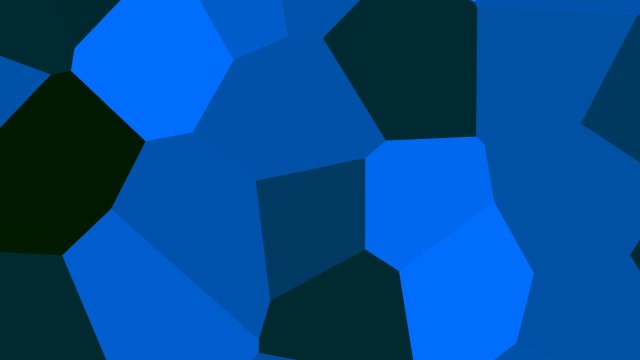
Give the GLSL for this background, as a Shadertoy shader.

```glsl
// Flat angular Voronoi facets shaded from near-black green to vivid blue.

const float ROWS = 2.9;      // cells per canvas height
const float JITTER = 0.96;   // how far sites stray inside their cells
const vec2 SHADOW_CELL = vec2(2.0, 2.0);
const vec3 DARK = vec3(0.0, 0.10, 0.0);
const vec3 BRIGHT = vec3(0.0, 0.43, 1.0);

vec2 hash2(vec2 cell) {
    vec2 k = vec2(dot(cell, vec2(127.1, 311.7)), dot(cell, vec2(269.5, 183.3)));
    return fract(sin(k) * 43758.55);
}

vec2 siteOf(vec2 cell, float jitter) {
    return cell + 0.5 + jitter * (hash2(cell) - 0.5);
}

// Evenly spread rank in 0..1, so every tone keeps its share of the cells
float rankOf(vec2 cell) {
    float index = cell.x + 5.0 * mod(cell.y + 2.0, 3.0);
    return fract(index * 0.618034 + 0.02);
}

// Lowers the rank close to the shaded cell
float shadowAt(vec2 cell, vec2 center, float depth) {
    return depth * max(0.0, 1.0 - distance(cell, center));
}

// Stepped tone levels: 0, 0.19, 0.38, 0.65, 0.80, 0.95
float toneOf(float rank) {
    return 0.19 * step(0.04, rank) + 0.19 * step(0.23, rank)
         + 0.27 * step(0.34, rank) + 0.15 * step(0.71, rank)
         + 0.15 * step(0.79, rank);
}

vec3 facetColor(vec2 cell) {
    float tone = toneOf(rankOf(cell) - shadowAt(cell, SHADOW_CELL, 0.25));
    float variation = 1.0 + 0.09 * (hash2(cell + 17.0).x - 0.5);
    return mix(DARK, BRIGHT, min(tone * variation, 1.0));
}

// Finds the cells that own the nearest and second nearest sites
void nearestCells(vec2 p, float jitter, out vec2 first, out vec2 second) {
    vec2 base = floor(p);
    float d1 = 1e5, d2 = 1e5;
    first = second = base;
    for (int y = -2; y <= 2; y++)
    for (int x = -2; x <= 2; x++) {
        vec2 cell = base + vec2(x, y);
        vec2 offset = siteOf(cell, jitter) - p;
        float d = dot(offset, offset);
        if (d < d1) {
            d2 = d1; second = first;
            d1 = d;  first = cell;
        } else if (d < d2) {
            d2 = d;  second = cell;
        }
    }
}

// Distance from p to the line halfway between two sites
float bisectorDistance(vec2 p, vec2 a, vec2 b) {
    return dot(0.5 * (a + b) - p, normalize(b - a));
}

void mainImage(out vec4 fragColor, in vec2 fragCoord) {
    // Cell rows count downward from the top edge
    vec2 p = fragCoord / iResolution.y * ROWS;
    p.y = ROWS - p.y;
    float pixel = ROWS / iResolution.y;

    vec2 first, second;
    nearestCells(p, JITTER, first, second);

    // Blend across one pixel at the shared edge
    float edge = bisectorDistance(p, siteOf(first, JITTER), siteOf(second, JITTER));
    float coverage = clamp(0.5 + edge / pixel, 0.0, 1.0);
    vec3 color = mix(facetColor(second), facetColor(first), coverage);

    fragColor = vec4(color, 1.0);
}
```
